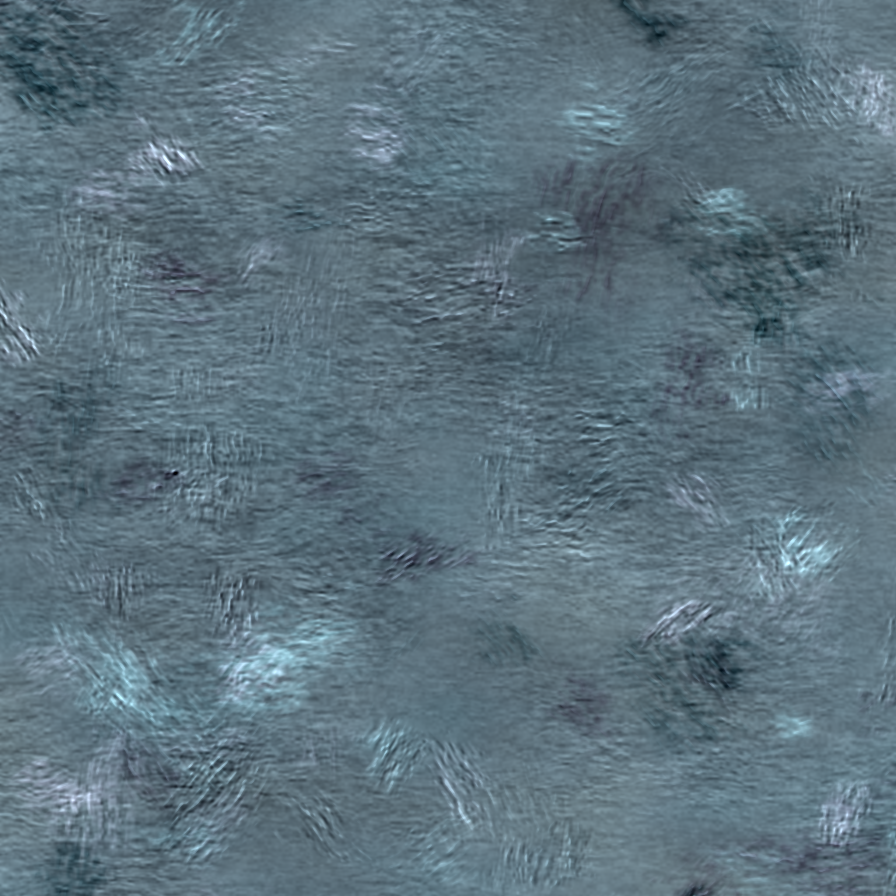
This texture is drawn by a Shadertoy shader. Its source:

```glsl
const vec3 BASE = vec3(0.368, 0.449, 0.494);
const vec3 TONE_AXIS = vec3(0.86, 1.0, 1.04);     // colour change per unit of lightness
const vec3 VIOLET_TINT = vec3(0.035, -0.012, 0.018);
const vec3 TEAL_TINT = vec3(-0.035, 0.008, 0.012);
const vec3 OCHRE_TINT = vec3(0.022, 0.006, -0.022);
const vec3 HIGHLIGHT = vec3(0.12, 0.15, 0.17);

const vec2 CLOUD_SCALE = vec2(5.0, 8.0);
const float CLOUD_CONTRAST = 0.22;
const float SWEEP_CONTRAST = 0.15;                // horizontal brushing everywhere
const float SWEEP_RELIEF = 0.20;
const float GRAIN_CONTRAST = 0.13;
const float DAUB_CONTRAST = 0.19;
const float RELIEF_DEPTH = 0.85;
const float RELIEF_STEP = 0.0024;
const float LARGE_DAUBS = 5.0;                    // cells across the canvas
const float SMALL_DAUBS = 10.0;

float hash(vec2 p) {
    vec3 q = fract(p.xyx * 0.1031);
    q += dot(q, q.yzx + 33.33);
    return fract((q.x + q.y) * q.z);
}

float noise(vec2 p) {
    vec2 i = floor(p), f = fract(p);
    f = f * f * (3.0 - 2.0 * f);
    float low = mix(hash(i), hash(i + vec2(1, 0)), f.x);
    float high = mix(hash(i + vec2(0, 1)), hash(i + vec2(1, 1)), f.x);
    return mix(low, high, f.y);
}

float fbm(vec2 p) {
    float sum = 0.0, weight = 0.5;
    for (int i = 0; i < 5; i++) {
        sum += weight * noise(p);
        p = mat2(1.6, 1.2, -1.2, 1.6) * p + 17.3;
        weight *= 0.5;
    }
    return sum / 0.97;
}

mat2 rotation(float angle) {
    float c = cos(angle), s = sin(angle);
    return mat2(c, -s, s, c);
}

// Centred streak pattern running along x
float bristles(vec2 p) {
    p.y += 0.012 * noise(p * vec2(14.0, 20.0)) + 0.003 * noise(p * vec2(60.0, 70.0));
    float broad = noise(p * vec2(20.0, 80.0));
    float fine = noise(p * vec2(48.0, 200.0) + 31.7);
    float grit = noise(p * vec2(150.0, 270.0) + 73.1);
    return 0.28 * broad + 0.40 * fine + 0.32 * grit - 0.5;
}

// Mostly level strokes, then diagonal ones, a few upright
float strokeAngle(float pick, float wobble) {
    if (pick < 0.50) return 0.30 * (wobble - 0.5);
    if (pick < 0.72) return -0.85 + 0.5 * (wobble - 0.5);
    if (pick < 0.84) return 0.75 + 0.5 * (wobble - 0.5);
    return 1.45 + 0.3 * (wobble - 0.5);
}

// Scattered ragged paint patches with raised bristle marks
vec3 daubs(vec2 uv, float cells, float seed) {
    vec3 paint = vec3(0.0);
    vec2 home = floor(uv * cells);
    float ragged = fbm(uv * cells * vec2(2.6, 4.5) + seed) - 0.5;
    for (int y = -1; y <= 1; y++)
    for (int x = -1; x <= 1; x++) {
        vec2 id = home + vec2(x, y);
        vec2 key = id + seed;
        vec2 jitter = vec2(hash(key + 11.0), hash(key + 23.0)) - 0.5;
        vec2 offset = uv * cells - id - 0.5 - 0.8 * jitter;
        mat2 turn = rotation(strokeAngle(hash(key + 37.0), hash(key + 41.0)));
        vec2 size = vec2(0.50 + 0.22 * hash(key + 53.0), 0.32 + 0.22 * hash(key + 59.0));
        float reach = length(turn * offset / size) + 1.7 * ragged;
        float mask = 1.0 - smoothstep(0.05, 1.0, reach);
        if (mask <= 0.0) continue;

        vec2 q = turn * uv + 7.0 * hash(key + 61.0);
        float streak = bristles(q);
        float slope = streak - bristles(q + vec2(0.0006, RELIEF_STEP));
        float body = 2.0 * hash(key + 67.0) - 1.0;
        float tone = body * abs(body);
        float relief = hash(key + 71.0);
        relief = 0.15 + 0.85 * relief * relief;

        // Streaks break up the patch and thin its edges
        float cover = mask * clamp(0.6 + 3.2 * streak, 0.0, 1.3);
        vec3 tint = hash(key + 79.0) < 0.55 ? VIOLET_TINT : TEAL_TINT;
        paint += cover * (DAUB_CONTRAST * tone * TONE_AXIS + abs(tone) * tint);
        paint += mask * relief * RELIEF_DEPTH * slope * TONE_AXIS;
        float crest = smoothstep(0.08, 0.24, streak) * smoothstep(0.0, 0.12, slope);
        paint += mask * relief * crest * HIGHLIGHT;
    }
    return paint;
}

void mainImage(out vec4 fragColor, in vec2 fragCoord) {
    vec2 uv = fragCoord / iResolution.y;

    // Soft mottled ground brushed sideways
    float light = CLOUD_CONTRAST * (fbm(uv * CLOUD_SCALE + 5.0) - 0.5);
    float worn = 0.4 + smoothstep(0.3, 0.7, fbm(uv * 6.0 + 43.0));
    float sweep = bristles(uv + 2.0);
    light += SWEEP_CONTRAST * worn * sweep;
    light += SWEEP_RELIEF * worn * (sweep - bristles(uv + 2.0 + vec2(0.0006, RELIEF_STEP)));

    // Canvas tooth, from small flecks to fine grain
    float tooth = 0.5 * noise(uv * vec2(110.0, 150.0)) + 0.5 * noise(uv * 256.0 + 9.0);
    light += GRAIN_CONTRAST * (0.5 + 0.4 * worn) * (tooth - 0.5);
    vec3 color = BASE + light * TONE_AXIS;

    // Drifting hue
    float hue = fbm(uv * vec2(6.0, 10.0) + 91.0) - 0.5;
    color += 1.6 * hue * (hue > 0.0 ? OCHRE_TINT : -TEAL_TINT);

    color += daubs(uv, LARGE_DAUBS, 3.0);
    color += daubs(uv, SMALL_DAUBS, 127.0);
    fragColor = vec4(clamp(color, 0.0, 1.0), 1.0);
}
```
